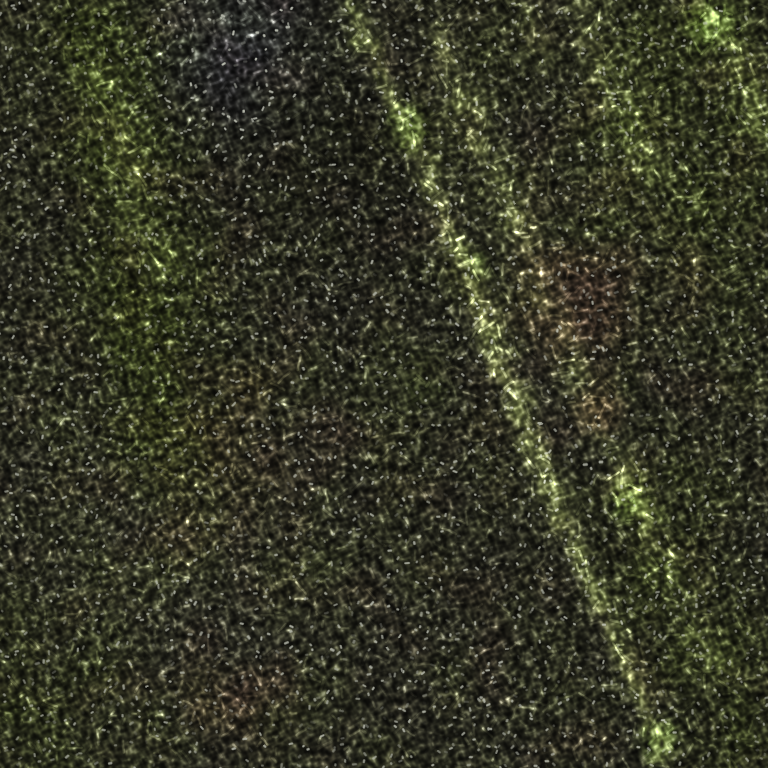
A WebGL 1 fragment shader for this texture:

```glsl
precision highp float;
// Shaded mossy ground seen from above, crossed by slanting strips of sunlight.
// Warped distance fields place the light and tints; gradient noise gives the
// grain, and jittered cells scatter grass blades and pale flecks.
uniform vec2 u_resolution;

const vec3 SOIL = vec3(0.176, 0.176, 0.136);
const vec3 GREEN_TINT = vec3(0.97, 1.10, 0.70);
const vec3 SUN_TINT = vec3(1.02, 1.08, 0.76);
const vec3 RED_TINT = vec3(1.16, 0.93, 1.02);
const vec3 BLUE_TINT = vec3(0.98, 0.98, 1.36);
const vec3 TUFT_COLOR = vec3(0.27, 0.42, 0.07);
const vec3 FLECK_COLOR = vec3(0.70, 0.71, 0.66);
const float GRAIN_SCALE = 120.0;
const float GRAIN_CONTRAST = 1.40;
const float SUN_GAIN = 1.05;
const float BLADE_CELLS = 62.0;
const float FLECK_CELLS = 88.0;
const float EDGE_WARP = 0.016;
const float BLADE_WARP = 0.003;

vec2 hash2(vec2 p) {
  vec3 q = fract(p.xyx * vec3(0.1031, 0.1030, 0.0973));
  q += dot(q, q.yzx + 33.33);
  return fract((q.xx + q.yz) * q.zy);
}

float corner(vec2 cell, vec2 offset) {
  float angle = 6.2832 * hash2(cell).x;
  return dot(vec2(cos(angle), sin(angle)), offset);
}

// Gradient noise, roughly -0.7 to 0.7
float noise(vec2 p) {
  p += 150.0;
  vec2 i = floor(p), f = p - i;
  vec2 u = f * f * f * (f * (f * 6.0 - 15.0) + 10.0);
  vec2 e = vec2(0.0, 1.0);
  return mix(mix(corner(i, f), corner(i + e.yx, f - e.yx), u.x),
             mix(corner(i + e.xy, f - e.xy), corner(i + e.yy, f - e.yy), u.x), u.y);
}

float segmentDistance(vec2 p, vec2 a, vec2 b) {
  vec2 d = b - a;
  return length(p - a - d * clamp(dot(p - a, d) / dot(d, d), 0.0, 1.0));
}

float strip(vec2 p, vec2 a, vec2 b, float width) {
  float d = segmentDistance(p, a, b) / width;
  return exp(-d * d);
}

float spot(vec2 p, vec2 center, float radius) {
  vec2 d = (p - center) / radius;
  return exp(-dot(d, d));
}

// Scattered strokes: x is coverage, y is the brightness of the strongest one
vec2 strokes(vec2 p, float cells, float halfLength, float width, float blur, float seed) {
  p *= cells;
  blur = max(blur, cells / u_resolution.y);
  vec2 base = floor(p), result = vec2(0.0);
  for (int j = -1; j <= 1; j++) {
    for (int i = -1; i <= 1; i++) {
      vec2 cell = base + vec2(float(i), float(j));
      vec2 place = hash2(cell + seed), kind = hash2(cell + seed + 71.7);
      float angle = 6.2832 * kind.x;
      vec2 reach = vec2(cos(angle), sin(angle)) * halfLength * (0.2 + 0.8 * kind.y);
      float d = segmentDistance(p, cell + place - reach, cell + place + reach);
      float cover = 1.0 - smoothstep(width, width + blur, d);
      float tone = fract(kind.y * 7.3 + place.x);
      if (cover * tone > result.x * result.y) result = vec2(cover, tone);
    }
  }
  return result;
}

void main() {
  vec2 uv = gl_FragCoord.xy / u_resolution;
  vec2 warp = vec2(noise(uv * 24.0), noise(uv * 24.0 + 17.0))
            + 0.6 * vec2(noise(uv * 60.0 + 5.0), noise(uv * 60.0 + 31.0));
  vec2 p = uv + EDGE_WARP * warp;

  // Sunlit strips
  float sun = strip(p, vec2(0.456, 0.985), vec2(0.535, 0.83), 0.015);
  sun = max(sun, strip(p, vec2(0.535, 0.83), vec2(0.650, 0.54), 0.018));
  sun = max(sun, strip(p, vec2(0.650, 0.54), vec2(0.735, 0.32), 0.019));
  sun = max(sun, 0.85 * strip(p, vec2(0.750, 0.29), vec2(0.866, 0.02), 0.015));
  sun = max(sun, 0.68 * strip(p, vec2(0.573, 0.94), vec2(0.680, 0.69), 0.023));
  sun = max(sun, 0.42 * strip(p, vec2(0.690, 0.67), vec2(0.780, 0.44), 0.024));
  sun = max(sun, 0.75 * strip(p, vec2(0.805, 0.40), vec2(0.840, 0.33), 0.021));
  sun = max(sun, 0.30 * strip(p, vec2(0.850, 0.31), vec2(0.930, 0.13), 0.026));
  sun = max(sun, 0.40 * strip(p, vec2(0.755, 0.99), vec2(0.840, 0.79), 0.026));
  sun = max(sun, 0.40 * strip(p, vec2(0.677, 1.00), vec2(0.713, 0.92), 0.014));
  sun = max(sun, 0.52 * strip(p, vec2(0.925, 0.98), vec2(1.010, 0.81), 0.023));
  sun = max(sun, 0.38 * strip(p, vec2(0.130, 0.89), vec2(0.180, 0.76), 0.030));
  sun = max(sun, 0.42 * strip(p, vec2(0.165, 0.72), vec2(0.215, 0.66), 0.022));
  sun *= clamp(0.95 + 0.9 * noise(uv * 34.0 + 9.0), 0.4, 1.35);

  // Broad ground tints
  float patches = noise(uv * 9.0) + 0.6 * noise(uv * 21.0 + 3.0);
  float green = 0.75 * strip(p, vec2(0.13, 0.95), vec2(0.22, 0.43), 0.09)
              + 0.5 * spot(p, vec2(0.04, 0.09), 0.13) + 0.6 * spot(p, vec2(0.92, 0.82), 0.22)
              + 0.5 * strip(p, vec2(0.86, 0.30), vec2(0.96, 0.06), 0.09);
  green = clamp(green + 0.16 + 0.4 * patches, 0.0, 1.0);
  float red = spot(p, vec2(0.76, 0.62), 0.085) + 0.9 * spot(p, vec2(0.78, 0.47), 0.035)
            + 0.8 * spot(p, vec2(0.30, 0.09), 0.06) + 0.5 * spot(p, vec2(0.31, 0.42), 0.11);
  red = clamp(red + 0.7 * noise(uv * 15.0 + 40.0), 0.0, 1.0);
  float blue = spot(p, vec2(0.31, 0.94), 0.11);
  vec3 ground = SOIL * mix(vec3(1.0), GREEN_TINT, green);
  ground *= mix(vec3(1.0), RED_TINT, red) * mix(vec3(1.0), BLUE_TINT, blue);
  float shade = 0.98 + 0.13 * patches - 0.25 * spot(p, vec2(0.43, 0.82), 0.15)
              + 0.18 * spot(p, vec2(0.22, 0.27), 0.22) + 0.10 * green + 0.10 * red
              + 0.15 * spot(p, vec2(0.82, 0.75), 0.18) + 0.10 * blue;

  // Fine grain, grass blades and flecks
  vec2 slant = vec2(uv.x + 0.5 * uv.y, uv.y - 0.5 * uv.x);
  float grain = noise(uv * GRAIN_SCALE) + 0.7 * noise(uv * GRAIN_SCALE * 0.5 + 11.0)
              + 0.5 * noise(slant * GRAIN_SCALE * vec2(1.6, 0.7) + 23.0)
              + 0.5 * noise(slant * GRAIN_SCALE * vec2(0.7, 1.6) + 57.0);
  vec2 q = uv + BLADE_WARP * warp;
  vec2 blade = strokes(q, BLADE_CELLS, 0.6, 0.03, 0.13, 3.0);
  vec2 fleck = strokes(q, FLECK_CELLS, 0.16, 0.03, 0.20, 29.0);
  float texture = exp(GRAIN_CONTRAST * grain) * (0.84 + 0.75 * blade.x * blade.y);
  vec3 color = ground * shade * texture;
  color *= mix(vec3(1.0), SUN_TINT, min(sun, 1.0)) * (1.0 + SUN_GAIN * sun);
  color += sun * SUN_TINT * (0.08 + 0.18 * blade.x * blade.y);

  // Vivid tufts
  float tuft = spot(p, vec2(0.927, 0.97), 0.028) + spot(p, vec2(0.825, 0.35), 0.026)
             + 0.7 * spot(p, vec2(0.535, 0.835), 0.02) + 0.8 * spot(p, vec2(0.86, 0.04), 0.022)
             + 0.6 * spot(p, vec2(0.62, 0.655), 0.016) + 0.2 * spot(p, vec2(0.55, 0.50), 0.035);
  color += TUFT_COLOR * tuft * clamp(0.45 + 0.6 * grain + 0.4 * blade.x, 0.0, 1.0);

  // Bright grain pales toward grey, then the flecks lie on top
  float light = dot(color, vec3(0.3, 0.59, 0.11));
  color = mix(color, vec3(light), 0.35 * smoothstep(0.22, 0.75, light));
  float pale = fleck.x * smoothstep(0.42, 1.0, fleck.y) * (0.9 + 0.2 * blue - 0.3 * green);
  color = mix(color, FLECK_COLOR * (1.0 + 0.3 * sun), clamp(pale, 0.0, 1.0));
  gl_FragColor = vec4(clamp(color, 0.0, 1.0), 1.0);
}
```
